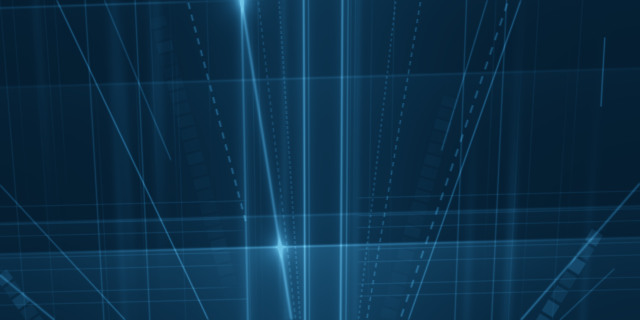
Reproduce this background procedurally as a WebGL 1 fragment shader.

```glsl
precision highp float;
// Deep blue digital space: tilted light sheets crossed by converging beams.
// Segments, dashes and cell strips add up to one light level, which a colour
// ramp turns from dark teal to pale cyan. Canvas units: x 0..2, y 0..1.
uniform vec2 u_resolution;

const vec3 DEEP = vec3(0.018, 0.115, 0.19);
const vec3 BLUE = vec3(0.10, 0.36, 0.52);
const vec3 PALE = vec3(0.07, 0.0, -0.07);

float hash(float n) {
  n = fract(n * 0.1031);
  n *= n + 33.33;
  return fract(n * (n + n));
}

float bell(float d, float w) {
  d /= w;
  return exp(-d * d);
}

// x: distance along a-b as a fraction, y: signed distance to its side
vec2 along(vec2 p, vec2 a, vec2 b) {
  vec2 d = b - a;
  vec2 q = p - a;
  return vec2(dot(q, d) / dot(d, d), (q.x * d.y - q.y * d.x) / length(d));
}

float span(float t, float soft) {
  return smoothstep(-soft, soft, t) * smoothstep(-soft, soft, 1.0 - t);
}

float streak(vec2 p, vec2 a, vec2 b, float w) {
  vec2 s = along(p, a, b);
  return bell(s.y, w) * span(s.x, 0.01);
}

float dashes(vec2 p, vec2 a, vec2 b, float w, float count) {
  vec2 s = along(p, a, b);
  float wave = abs(fract(s.x * count) - 0.5);
  return bell(s.y, w) * span(s.x, 0.01) * smoothstep(0.32, 0.2, wave);
}

// Strip of cells, each with its own brightness
float cells(vec2 p, vec2 a, vec2 b, float halfWidth, float count) {
  vec2 s = along(p, a, b);
  float gap = smoothstep(0.46, 0.34, abs(fract(s.x * count) - 0.5));
  float side = smoothstep(halfWidth, halfWidth * 0.75, abs(s.y));
  return gap * side * span(s.x, 0.1) * (0.3 + 0.7 * hash(floor(s.x * count) + 7.0));
}

// Near vertical beam leaning to the middle as it falls
float beam(vec2 p, float topX, float w) {
  return bell(p.x - topX - (1.0 - p.y) * (1.0 - topX) * 0.08, w);
}

// Slanted plane: x is its bright rim, y the fading light below it
vec2 sheet(vec2 p, float leftY, float slope, float depth) {
  float d = leftY + slope * p.x - p.y;
  return vec2(bell(d, 0.004), smoothstep(-0.003, 0.004, d) * exp(-max(d, 0.0) / depth));
}

float flare(vec2 p, vec2 c) {
  vec2 d = abs(p - c);
  return exp(-length(d) * 34.0) + 0.6 * exp(-d.x * 160.0 - d.y * 14.0);
}

float planes(vec2 p) {
  float middle = bell(p.x - 0.95, 0.6);
  vec2 top = sheet(p, 0.975, 0.033, 0.12);
  vec2 upper = sheet(p, 0.727, 0.03, 0.16);
  vec2 lower = sheet(p, 0.302, 0.027, 0.12);
  vec2 ground = sheet(p, 0.206, 0.026, 0.35);
  float light = top.x * 0.3 * smoothstep(1.0, 0.3, p.x) + top.y * 0.05;
  light += upper.x * (0.1 + 0.1 * middle) + upper.y * 0.07;
  light += lower.x * 0.2 + lower.y * 0.09;
  light += ground.x * (0.2 + 0.35 * middle) + ground.y * (0.2 + 0.12 * middle);
  return light + 0.17 * bell(p.x - 0.97, 0.32) + 0.05 * middle;
}

float verticals(vec2 p) {
  float light = 0.0;
  for (int i = 0; i < 36; i++) {
    float n = float(i);
    float reach = bell(p.y - hash(n + 40.3), 0.25 + 0.4 * hash(n + 81.7));
    float w = 0.0025 + 0.012 * step(0.75, hash(n + 9.1));
    light += beam(p, 2.0 * hash(n * 3.7 + 1.3), w) * reach * 0.1;
  }
  light += 0.28 * (beam(p, 0.266, 0.003) + beam(p, 0.422, 0.003));
  light += 0.28 * (beam(p, 1.458, 0.003) + beam(p, 1.583, 0.003));
  // Central bundle
  light += 0.4 * beam(p, 0.755, 0.004) + 0.16 * beam(p, 0.755, 0.022);
  light += 0.65 * beam(p, 0.949, 0.004) + 0.3 * beam(p, 0.964, 0.003);
  light += 0.65 * beam(p, 1.07, 0.004) + 0.3 * beam(p, 1.088, 0.003);
  light += 0.15 * (beam(p, 0.95, 0.025) + beam(p, 1.08, 0.025));
  return light + 0.13 * (beam(p, 0.885, 0.012) + beam(p, 1.12, 0.012));
}

float diagonals(vec2 p) {
  float light = 0.55 * streak(p, vec2(0.177, 1.0), vec2(0.651, 0.0), 0.003);
  light += 0.3 * streak(p, vec2(0.326, 1.0), vec2(0.534, 0.5), 0.003);
  light += 0.55 * streak(p, vec2(0.755, 1.0), vec2(0.911, 0.0), 0.005);
  light += 0.16 * streak(p, vec2(0.755, 1.0), vec2(0.911, 0.0), 0.018);
  light += 0.45 * streak(p, vec2(0.0, 0.422), vec2(0.391, 0.0), 0.003);
  light += 0.6 * streak(p, vec2(0.0, 0.14), vec2(0.17, 0.0), 0.004);
  light += 0.6 * streak(p, vec2(2.0, 0.427), vec2(1.628, 0.0), 0.004);
  light += 0.5 * streak(p, vec2(1.628, 1.0), vec2(1.276, 0.0), 0.003);
  light += 0.35 * streak(p, vec2(1.523, 1.0), vec2(1.38, 0.53), 0.003);
  light += 0.55 * streak(p, vec2(1.89, 0.883), vec2(1.878, 0.667), 0.003);
  return light + 0.35 * streak(p, vec2(1.92, 0.16), vec2(1.75, 0.0), 0.003);
}

float details(vec2 p) {
  float light = 0.5 * dashes(p, vec2(0.586, 1.0), vec2(0.77, 0.3), 0.0035, 19.0);
  light += 0.25 * dashes(p, vec2(0.807, 1.0), vec2(0.924, 0.0), 0.003, 48.0);
  light += 0.25 * dashes(p, vec2(0.872, 1.0), vec2(0.938, 0.0), 0.003, 64.0);
  light += 0.4 * dashes(p, vec2(1.315, 1.0), vec2(1.146, 0.0), 0.003, 38.0);
  light += 0.3 * dashes(p, vec2(1.237, 1.0), vec2(1.12, 0.0), 0.003, 60.0);
  light += 0.5 * dashes(p, vec2(1.589, 1.0), vec2(1.25, 0.0), 0.0035, 22.0);
  light += 0.07 * cells(p, vec2(0.49, 0.95), vec2(0.72, 0.1), 0.028, 22.0);
  light += 0.07 * cells(p, vec2(1.41, 0.7), vec2(1.21, 0.0), 0.028, 19.0);
  light += 0.35 * cells(p, vec2(1.87, 0.28), vec2(1.68, -0.03), 0.023, 7.0);
  light += 0.3 * cells(p, vec2(0.0, 0.15), vec2(0.13, -0.03), 0.025, 5.0);
  // Fine level lines on both sides of the central bundle
  for (int i = 0; i < 7; i++) {
    float n = float(i);
    float y = 0.03 + 0.053 * n + 0.02 * hash(n + 5.0);
    float left = smoothstep(0.78, 0.76 - 0.2 * hash(n), p.x);
    float right = smoothstep(1.11, 1.13, p.x);
    light += 0.16 * bell(p.y - y - 0.025 * p.x, 0.0025) * max(left, right);
  }
  return light;
}

void main() {
  vec2 p = gl_FragCoord.xy / u_resolution * vec2(2.0, 1.0);
  float light = planes(p) + verticals(p) + diagonals(p) + details(p);
  light += flare(p, vec2(0.755, 0.998)) + flare(p, vec2(0.875, 0.229));
  light *= 1.0 - 0.25 * smoothstep(0.5, 1.0, abs(p.x - 1.0));
  light = min(light, 1.8);
  gl_FragColor = vec4(DEEP + BLUE * light + PALE * light * light, 1.0);
}
```
